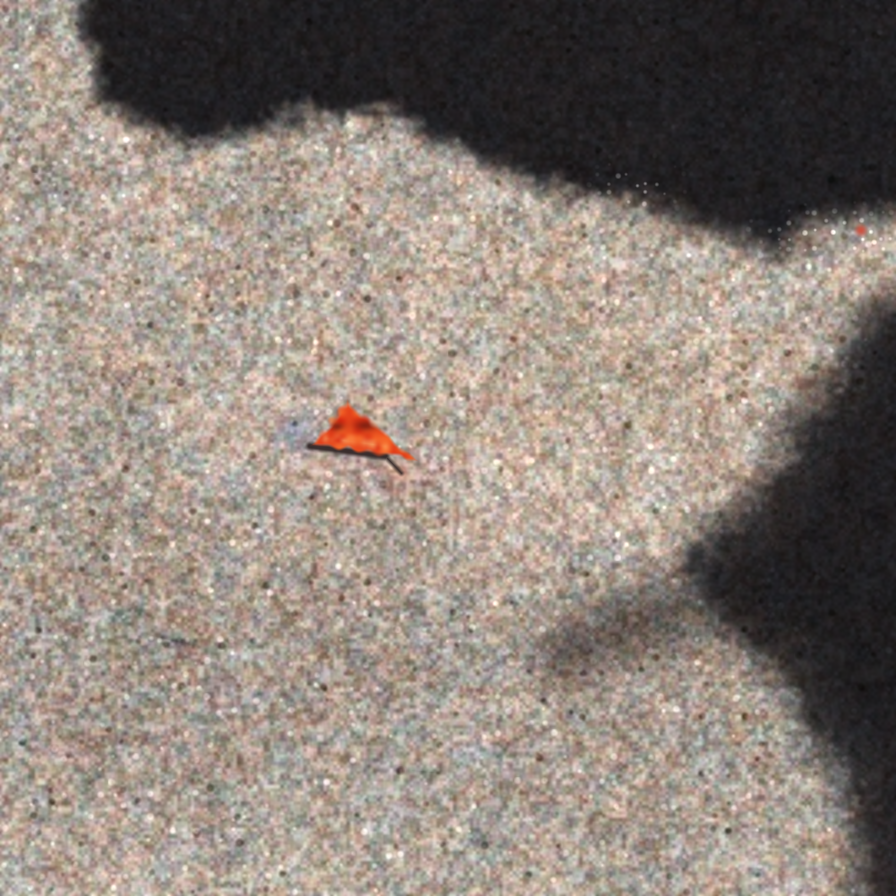
This texture is drawn by a Shadertoy shader. Its source:

```glsl
// Sunlit grainy pavement crossed by two soft tree shadows, with one red leaf.
// Shadows are blurred polygon distances; the ground is layered value noise
// with scattered flecks, and the leaf is a triangle with mottled colour.

const int CORNERS = 16;

float hash(vec2 p) {
    vec3 q = fract(p.xyx * vec3(0.1031, 0.1030, 0.0973));
    q += dot(q, q.yzx + 33.33);
    return fract((q.x + q.y) * q.z);
}

float valueNoise(vec2 p) {
    vec2 cell = floor(p), f = fract(p);
    f = f * f * (3.0 - 2.0 * f);
    float low = mix(hash(cell), hash(cell + vec2(1, 0)), f.x);
    float high = mix(hash(cell + vec2(0, 1)), hash(cell + vec2(1, 1)), f.x);
    return mix(low, high, f.y);
}

// Noise centred on zero
float grain(vec2 p, float scale) {
    return valueNoise(p * scale + scale) - 0.5;
}

float segmentDistance(vec2 p, vec2 a, vec2 b) {
    vec2 ab = b - a;
    return length(p - a - ab * clamp(dot(p - a, ab) / dot(ab, ab), 0.0, 1.0));
}

// Signed distance, negative inside
float polygonDistance(vec2 p, vec2 corner[CORNERS]) {
    float d = 10.0, side = 1.0;
    for (int i = 0; i < CORNERS; i++) {
        vec2 a = corner[i], b = corner[(i + 1) % CORNERS];
        d = min(d, segmentDistance(p, a, b));
        if ((a.y > p.y) != (b.y > p.y)) {
            float crossing = a.x + (b.x - a.x) * (p.y - a.y) / (b.y - a.y);
            if (p.x < crossing) side = -side;
        }
    }
    return side * d;
}

// Distance to the line a-b, positive on its left
float edgeSide(vec2 p, vec2 a, vec2 b) {
    vec2 along = normalize(b - a);
    return dot(p - a, vec2(-along.y, along.x));
}

float triangleDistance(vec2 p, vec2 a, vec2 b, vec2 c) {
    return max(edgeSide(p, a, b), max(edgeSide(p, b, c), edgeSide(p, c, a)));
}

// 1 inside, 0 outside, with a blurred border
float cover(float d, float blur) {
    return 1.0 - smoothstep(-blur, blur, d);
}

// Soft round spot
float glow(vec2 p, vec2 centre, vec2 radius) {
    vec2 q = (p - centre) / radius;
    return exp(-dot(q, q));
}

// One jittered speck in a random share of the grid cells
float flecks(vec2 p, float scale, float share) {
    vec2 cell = floor(p * scale), f = fract(p * scale);
    vec2 centre = 0.3 + 0.4 * vec2(hash(cell + 7.0), hash(cell + 19.0));
    float radius = 0.1 + 0.18 * hash(cell + 31.0);
    return step(hash(cell + scale), share) * cover(length(f - centre) - radius, 0.14);
}

vec3 pavement(vec2 p) {
    vec3 colour = vec3(0.695, 0.645, 0.600);
    colour += vec3(0.05, 0.035, 0.02) * glow(p, vec2(0.66, 0.56), vec2(0.28, 0.25));
    colour -= vec3(0.055, 0.05, 0.04) * glow(p, vec2(0.35, 0.27), vec2(0.4, 0.13));
    colour += 0.04 * glow(p, vec2(0.03, 0.0), vec2(0.25, 0.09));
    colour += 0.06 * grain(p, 7.0) + 0.06 * grain(p, 28.0);
    colour += 0.14 * grain(p, 85.0) + 0.25 * grain(p, 165.0) + 0.17 * grain(p, 270.0);
    // Warm and cool mineral tints
    colour += vec3(0.07, -0.01, -0.06) * (grain(p, 120.0) + grain(p, 45.0));
    colour += vec3(0.05, -0.05, 0.03) * grain(p, 135.0);
    colour += 0.19 * flecks(p, 75.0, 0.12);
    colour -= 0.22 * flecks(p, 62.0, 0.09);
    // Small cracks and dirt
    colour -= 0.18 * cover(segmentDistance(p, vec2(0.165, 0.292), vec2(0.215, 0.28)) - 0.002, 0.006);
    colour -= 0.2 * cover(segmentDistance(p, vec2(0.46, 0.14), vec2(0.49, 0.137)) - 0.001, 0.005);
    return colour;
}

// Fraction of sunlight left after both shadows
vec3 sunlight(vec2 p) {
    vec2 canopy[CORNERS] = vec2[CORNERS](
        vec2(0.09, 1.1), vec2(0.093, 0.96), vec2(0.115, 0.89), vec2(0.165, 0.85),
        vec2(0.225, 0.835), vec2(0.29, 0.86), vec2(0.39, 0.878), vec2(0.45, 0.867),
        vec2(0.53, 0.817), vec2(0.62, 0.788), vec2(0.73, 0.763), vec2(0.8, 0.735),
        vec2(0.87, 0.714), vec2(0.92, 0.747), vec2(1.1, 0.765), vec2(1.1, 1.1));
    vec2 branch[CORNERS] = vec2[CORNERS](
        vec2(1.1, 0.72), vec2(1.0, 0.685), vec2(0.97, 0.66), vec2(0.94, 0.6),
        vec2(0.89, 0.54), vec2(0.86, 0.48), vec2(0.82, 0.43), vec2(0.765, 0.39),
        vec2(0.75, 0.34), vec2(0.81, 0.285), vec2(0.86, 0.25), vec2(0.89, 0.195),
        vec2(0.932, 0.13), vec2(0.945, 0.05), vec2(0.965, -0.1), vec2(1.1, -0.1));
    float wobble = 0.016 * grain(p, 35.0) + 0.012 * grain(p, 110.0);
    float canopyBlur = mix(0.02, 0.033, smoothstep(0.6, 0.95, p.x));
    float top = cover(polygonDistance(p, canopy) + wobble, canopyBlur);
    float d = polygonDistance(p, branch) + wobble;
    float right = cover(d, 0.032) * mix(0.88, 1.0, smoothstep(0.0, 0.09, -d));
    float penumbra = cover(segmentDistance(p, vec2(0.64, 0.275), vec2(0.78, 0.33)) - 0.03, 0.055);
    float shade = max(top, max(right, 0.62 * penumbra));
    return mix(vec3(1.0), vec3(0.175, 0.178, 0.205), shade);
}

void mainImage(out vec4 fragColor, in vec2 fragCoord) {
    vec2 p = fragCoord / iResolution.xy;
    vec3 colour = pavement(p) * sunlight(p);

    // Bright grit along the canopy edge, plus a stray red scrap
    float grit = glow(p, vec2(0.71, 0.79), vec2(0.04, 0.025)) + glow(p, vec2(0.93, 0.74), vec2(0.08, 0.025));
    colour += 0.4 * grit * flecks(p, 95.0, 0.4);
    colour = mix(colour, vec3(0.8, 0.32, 0.25), cover(length(p - vec2(0.961, 0.743)) - 0.005, 0.005));

    // Cool and rosy light around the leaf, then its shadow and stalk
    colour += vec3(-0.05, 0.0, 0.08) * glow(p, vec2(0.33, 0.52), vec2(0.025, 0.02));
    colour += vec3(0.07, -0.02, -0.01) * glow(p, vec2(0.42, 0.475), vec2(0.07, 0.015));
    float under = segmentDistance(p, vec2(0.346, 0.502), vec2(0.43, 0.491)) - 0.004;
    float stalk = segmentDistance(p, vec2(0.43, 0.491), vec2(0.448, 0.472)) - 0.002;
    colour = mix(colour, vec3(0.2, 0.15, 0.15), 0.95 * cover(min(under, stalk), 0.003));

    // Leaf with pale veins and dark blotches
    float leaf = triangleDistance(p, vec2(0.35, 0.504), vec2(0.388, 0.552), vec2(0.459, 0.489));
    leaf += 0.007 * grain(p, 90.0);
    vec3 leafColour = mix(vec3(0.85, 0.17, 0.07), vec3(0.97, 0.42, 0.16), valueNoise(p * 100.0));
    float pale = cover(segmentDistance(p, vec2(0.365, 0.511), vec2(0.43, 0.502)) - 0.003, 0.008);
    leafColour = mix(leafColour, vec3(0.98, 0.68, 0.42), pale * valueNoise(p * 130.0));
    float blotch = glow(p, vec2(0.408, 0.525), vec2(0.012, 0.006)) + glow(p, vec2(0.376, 0.524), vec2(0.008, 0.005));
    leafColour = mix(leafColour, vec3(0.42, 0.1, 0.06), 0.75 * min(blotch, 1.0));
    colour = mix(colour, leafColour, cover(leaf, 0.003));

    fragColor = vec4(clamp(colour, 0.0, 1.0), 1.0);
}
```
